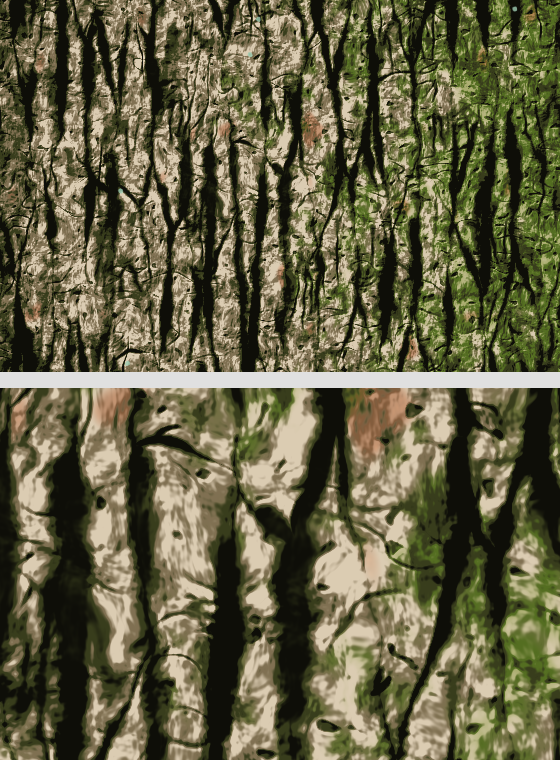
Top, the full canvas; bottom, a detail of the centre.
Reproduce this texture procedurally as a WebGL 1 fragment shader.

```glsl
precision highp float;
// Deeply furrowed tree bark: pale plates on the left, mossy ones on the right.
// Stretched Voronoi cells form the plates and their borders the dark furrows;
// gradient noise adds grain and moss, and a sloped height field gives relief.

uniform vec2 u_resolution;

const vec3 SHADOW = vec3(0.055, 0.055, 0.032);
const vec3 DEEP = vec3(0.22, 0.24, 0.11);
const vec3 BARK_MID = vec3(0.50, 0.44, 0.32);
const vec3 BARK_LIGHT = vec3(0.86, 0.80, 0.70);
const vec3 MOSS_MID = vec3(0.33, 0.43, 0.13);
const vec3 MOSS_LIGHT = vec3(0.67, 0.68, 0.44);
const vec3 RUST = vec3(0.60, 0.32, 0.17);
const vec3 LICHEN = vec3(0.62, 0.80, 0.70);

const vec2 PLATE_DENSITY = vec2(12.5, 2.3);   // plates per canvas height
const vec2 SLIT_DENSITY = vec2(24.0, 4.5);
const vec2 CRACK_DENSITY = vec2(13.0, 25.0);
const vec2 GRAIN_DENSITY = vec2(36.0, 27.0);
const vec2 LIGHT_STEP = vec2(-0.0026, 0.0034);
const float FURROW_MIN = -0.13;               // below zero the furrow closes
const float FURROW_MAX = 0.17;
const float SHOULDER = 0.21;
const float RELIEF_GAIN = 0.55;
const float MOSS_START = 0.60;                // share of the canvas width

vec2 hash2(vec2 p) {
  vec2 k = vec2(dot(p, vec2(127.1, 311.7)), dot(p, vec2(269.5, 183.3)));
  return fract(sin(k) * 43758.5453);
}

float cornerSlope(vec2 cell, vec2 offset) {
  return dot(hash2(cell) * 2.0 - 1.0, offset);
}

// Gradient noise, roughly -1 to 1
float noise(vec2 p) {
  vec2 i = floor(p), f = fract(p);
  vec2 s = f * f * f * (f * (f * 6.0 - 15.0) + 10.0);
  vec2 e = vec2(1.0, 0.0);
  float low = mix(cornerSlope(i, f), cornerSlope(i + e, f - e), s.x);
  float high = mix(cornerSlope(i + e.yx, f - e.yx), cornerSlope(i + 1.0, f - 1.0), s.x);
  return 1.5 * mix(low, high, s.y);
}

float fbm(vec2 p) {
  float sum = 0.0, gain = 0.6;
  for (int i = 0; i < 4; i++) {
    sum += gain * noise(p);
    p = mat2(1.7, 0.9, -0.9, 1.7) * p + 7.3;
    gain *= 0.68;
  }
  return sum;
}

// Distance to the nearest plate border; level borders shrink to hairlines
float plateEdge(vec2 p) {
  vec2 cell = floor(p), f = fract(p), nearest = vec2(8.0);
  for (int y = -1; y <= 1; y++)
    for (int x = -1; x <= 1; x++) {
      vec2 g = vec2(float(x), float(y));
      vec2 r = g + hash2(cell + g) - f;
      if (dot(r, r) < dot(nearest, nearest)) nearest = r;
    }
  float edge = 8.0;
  for (int y = -2; y <= 2; y++)
    for (int x = -2; x <= 2; x++) {
      vec2 g = vec2(float(x), float(y));
      vec2 r = g + hash2(cell + g) - f;
      vec2 gap = r - nearest;
      if (dot(gap, gap) > 0.0001) {
        vec2 n = normalize(gap);
        edge = min(edge, dot(0.5 * (nearest + r), n) / (0.08 + 0.92 * n.x * n.x));
      }
    }
  return edge;
}

// Bark height: plates cut by furrows, slits and cross cracks, with rough grain
float barkHeight(vec2 p) {
  vec2 q = p + vec2(0.014 * noise(p * vec2(9.0, 6.0)) + 0.007 * noise(p * vec2(36.0, 24.0)),
                    0.022 * noise(p * 13.0 + 31.0));
  float grain = fbm(q * GRAIN_DENSITY);
  float opening = smoothstep(-0.45, 0.5, noise(p * vec2(10.0, 3.6) + 4.7));
  float width = mix(FURROW_MIN, FURROW_MAX, opening);
  float edge = plateEdge(q * PLATE_DENSITY) + 0.07 * grain;
  float plate = smoothstep(width - 0.04, width + SHOULDER, edge);
  float slit = smoothstep(0.0, 0.2, abs(noise(q * SLIT_DENSITY + 17.0)) + 0.05 * grain);
  float slitArea = smoothstep(-0.15, 0.35, noise(p * vec2(8.0, 5.0) + 53.0));
  float crack = smoothstep(0.0, 0.1, abs(noise(q * CRACK_DENSITY + 71.0)) + 0.03 * grain);
  float crackArea = smoothstep(-0.1, 0.35, noise(p * 10.0 + 23.0));
  float pit = smoothstep(0.35, 0.6, noise(q * vec2(50.0, 62.0) + 37.0));
  plate *= mix(1.0, slit, 0.8 * slitArea) * mix(1.0, crack, 0.5 * crackArea);
  float floorHeight = 0.1 * smoothstep(-0.3, 0.4, noise(p * vec2(11.0, 5.0) + 91.0));
  return floorHeight + plate * (0.53 + 0.38 * grain - 0.3 * pit) + 0.07 * grain;
}

vec3 toneRamp(float tone, vec3 middle, vec3 light) {
  vec3 c = mix(SHADOW, DEEP, smoothstep(0.06, 0.21, tone));
  c = mix(c, middle, smoothstep(0.27, 0.44, tone));
  return mix(c, light, smoothstep(0.47, 0.68, tone));
}

void main() {
  vec2 p = gl_FragCoord.xy / u_resolution.y;
  vec2 uv = gl_FragCoord.xy / u_resolution;
  float height = barkHeight(p);
  float tone = height + RELIEF_GAIN * (height - barkHeight(p + LIGHT_STEP));

  // Moss thickens to the right, in the furrows and along the left rim
  float rim = 1.0 - smoothstep(0.02, 0.08, uv.x);
  float growth = 1.1 * (uv.x - MOSS_START) + 0.5 * fbm(p * vec2(9.0, 5.0) + 9.0)
               + 0.25 * noise(p * 34.0) + 0.6 * (0.45 - height) + 0.35 * rim;
  float moss = smoothstep(-0.16, 0.26, growth);
  tone -= 0.05 * moss + 0.2 * rim + 0.2 * dot(uv - 0.5, uv - 0.5);
  vec3 color = mix(toneRamp(tone, BARK_MID, BARK_LIGHT), toneRamp(tone, MOSS_MID, MOSS_LIGHT), moss);

  // Rust stains and rare lichen dots
  float rust = smoothstep(0.45, 0.7, noise(p * vec2(15.0, 10.0) + 87.0));
  color = mix(color, RUST * (0.4 + tone), 0.5 * rust * smoothstep(0.3, 0.5, tone));
  vec2 spot = p * 11.0, seed = hash2(floor(spot) + 5.0);
  float dotRadius = 0.09 + 0.03 * noise(p * 90.0);
  float dotMask = 1.0 - smoothstep(dotRadius - 0.04, dotRadius, length(fract(spot) - 0.2 - 0.6 * seed));
  color = mix(color, LICHEN, 0.8 * dotMask * step(0.97, hash2(floor(spot) + 61.0).x));
  gl_FragColor = vec4(color, 1.0);
}
```
